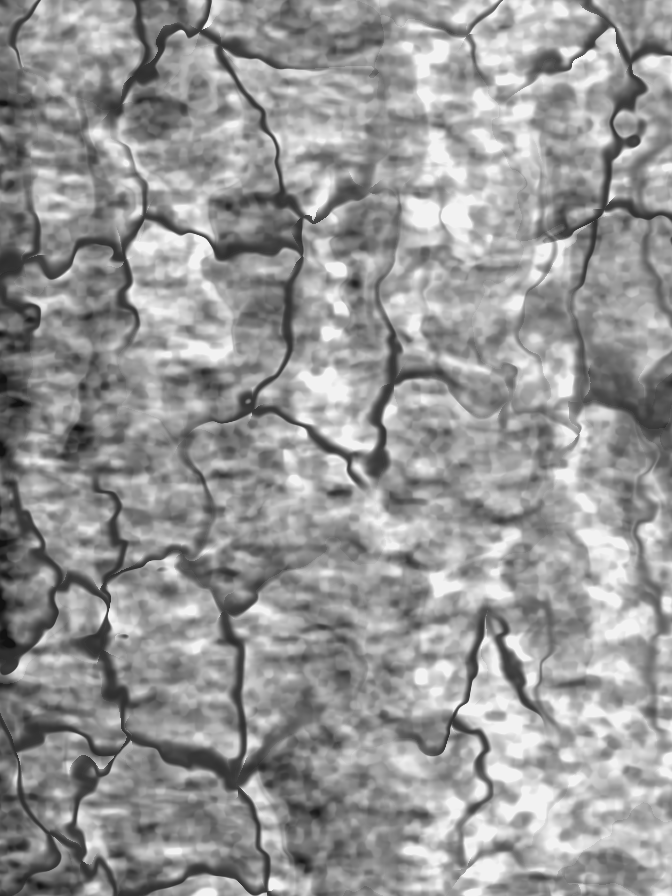
Write a WebGL 1 fragment shader that draws this texture.

```glsl
precision highp float;
// Grey tree bark: cracked plates, long fissures and flaky, grainy relief.
uniform vec2 u_resolution;

#define PLATE_SCALE vec2(7.5, 5.4)
#define FISSURE_SCALE vec2(10.0, 1.7)
#define STREAK_SCALE vec2(24.0, 5.0)
#define FLAKE_SCALE vec2(20.0, 38.0)
#define GRAIN_SCALE 115.0
#define WARP 0.075
#define CRACK_WIDTH 0.05
#define CRACK_TONE 0.17
#define BASE_TONE 0.575
#define RELIEF 0.36
#define GRAIN 0.24

vec3 hash3(vec2 cell) {
  vec3 h = fract(cell.xyx * vec3(0.1031, 0.1030, 0.0973));
  h += dot(h, h.yxz + 33.33);
  return fract((h.xxy + h.yzz) * h.zyx);
}

// Smooth cellular noise, centred on zero: random tones blended by distance.
float cellNoise(vec2 q) {
  vec2 base = floor(q), f = q - base;
  float sum = 0.0, total = 0.0;
  for (int j = -1; j <= 1; j++) {
    for (int i = -1; i <= 1; i++) {
      vec2 g = vec2(float(i), float(j));
      vec3 h = hash3(base + g);
      vec2 r = g + 0.15 + 0.7 * h.xy - f;
      float w = exp(-5.5 * dot(r, r));
      sum += w * h.z;
      total += w;
    }
  }
  return sum / total - 0.5;
}

// Nearest cell: x = distance to its border, yz = border normal, w = cell tone.
vec4 plates(vec2 q) {
  vec2 base = floor(q), f = q - base;
  vec2 near = vec2(4.0), next = vec2(4.0);
  float tone = 0.0;
  for (int j = -1; j <= 1; j++) {
    for (int i = -1; i <= 1; i++) {
      vec2 g = vec2(float(i), float(j));
      vec3 h = hash3(base + g + 51.0);
      vec2 r = g + 0.1 + 0.8 * h.xy - f;
      if (dot(r, r) < dot(near, near)) {
        next = near;
        near = r;
        tone = h.z - 0.5;
      } else if (dot(r, r) < dot(next, next)) {
        next = r;
      }
    }
  }
  vec2 normal = normalize(next - near);
  return vec4(dot(0.5 * (near + next), normal), normal, tone);
}

// Height of the flaky surface.
float flakes(vec2 p) {
  return cellNoise(p * FLAKE_SCALE) + 0.6 * cellNoise(p.yx * FLAKE_SCALE.yx * 2.1 + 9.0);
}

void main() {
  vec2 uv = gl_FragCoord.xy / u_resolution;
  vec2 p = gl_FragCoord.xy / u_resolution.y;

  // Ragged coordinates for the cracks
  vec2 bend = vec2(cellNoise(p * 10.0), cellNoise(p * 10.0 + 37.0));
  vec2 fray = vec2(cellNoise(p * 38.0 + 5.0), cellNoise(p * 38.0 + 71.0));
  vec2 w = p + WARP * (bend + 0.36 * fray);
  float patchy = cellNoise(p * 6.5 + 17.0);
  float rightSide = smoothstep(0.45, 0.9, uv.x);

  // Plates, with shadowed lower right edges and lit upper left ones
  vec4 plate = plates(w * PLATE_SCALE);
  float facing = dot(plate.yz, vec2(0.5, -0.85));
  float open = smoothstep(-0.12, 0.2, patchy + mix(0.16, -0.1, smoothstep(0.2, 0.6, uv.x)));
  float width = CRACK_WIDTH * (0.75 + 0.55 * facing + 0.9 * fray.x);
  float crack = open * (1.0 - smoothstep(0.2 * width, 1.5 * width + 0.015, plate.x));
  float rim = open * max(-facing, 0.0) * (1.0 - smoothstep(0.03, 0.15, plate.x));

  // Long fissures, mostly on the right
  vec4 fissure = plates(w * FISSURE_SCALE + 23.0);
  float split = 1.0 - smoothstep(0.0, 0.1 + 0.1 * bend.y, fissure.x);
  split *= smoothstep(-0.2, 0.15, cellNoise(p * 5.0 + 3.0)) * mix(0.3, 0.8, rightSide);

  // Surface: lit flakes, upright streaks and fine grain
  vec2 soft = p + 0.3 * WARP * bend;
  float height = flakes(soft);
  float lit = height - flakes(soft + vec2(0.003, 0.007));
  float streak = cellNoise(w * STREAK_SCALE + 61.0);
  float mid = cellNoise(soft * vec2(52.0, 74.0) + 13.0);
  float fine = cellNoise(p * GRAIN_SCALE);

  float tone = BASE_TONE + 0.1 * plate.w + 0.14 * patchy + 0.13 * height;
  tone += RELIEF * lit * mix(1.0, 0.6, rightSide);
  tone += GRAIN * (mid + 0.8 * fine);
  tone += 0.26 * smoothstep(0.1, 0.4, streak) * (0.7 + 1.2 * mid);
  tone -= 0.2 * smoothstep(0.12, 0.4, -streak);
  tone += 0.13 * rim;

  // Roundness of the trunk
  tone += 0.05 * rightSide + 0.05 * (uv.y - 0.5);
  tone -= 0.13 * (1.0 - smoothstep(0.0, 0.35, uv.x)) * (1.0 - smoothstep(0.0, 0.5, uv.y));
  tone -= 0.2 * (1.0 - smoothstep(0.0, 0.05, uv.x + 0.06 * bend.x));

  tone = mix(tone, CRACK_TONE + 0.08, 0.75 * split);
  tone = mix(tone, CRACK_TONE, 0.88 * crack);
  gl_FragColor = vec4(vec3(clamp(tone, 0.07, 0.95)), 1.0);
}
```
